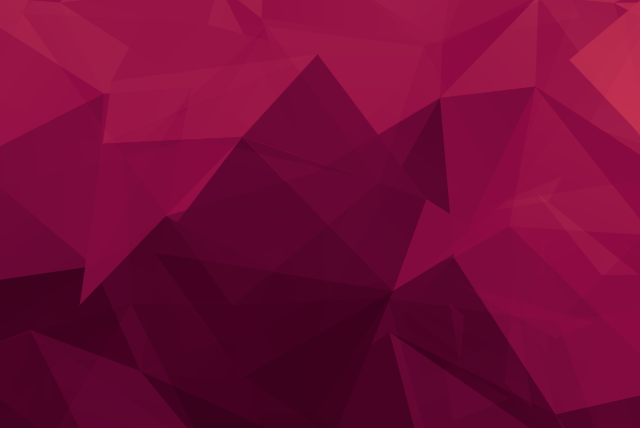
This background is drawn by a WebGL 2 fragment shader. Its source:

```glsl
#version 300 es
precision highp float;
// Low-poly backdrop of crimson and wine facets around a dark central peak.

uniform vec2 u_resolution;
out vec4 outColor;

// Wine to coral ramp, indexed by tone 0..5
const vec3 RAMP[6] = vec3[6](
  vec3(0.27, 0.005, 0.13), vec3(0.37, 0.02, 0.19), vec3(0.49, 0.04, 0.24),
  vec3(0.56, 0.04, 0.26), vec3(0.64, 0.12, 0.29), vec3(0.78, 0.20, 0.32));

vec2 hash22(vec2 p) {
  vec3 h = fract(p.xyx * vec3(0.1031, 0.1030, 0.0973));
  h += dot(h, h.yzx + 33.33);
  return fract((h.xx + h.yz) * h.zy);
}

float cross2(vec2 a, vec2 b) { return a.x * b.y - a.y * b.x; }

float edgeDistance(vec2 p, vec2 a, vec2 b) {
  return cross2(b - a, p - a) / max(length(b - a), 1e-4);
}

// Antialiased coverage of a triangle with either winding
float triangle(vec2 p, vec2 a, vec2 b, vec2 c, float px) {
  float winding = sign(cross2(b - a, c - a));
  float d = min(winding * edgeDistance(p, a, b),
            min(winding * edgeDistance(p, b, c), winding * edgeDistance(p, c, a)));
  return smoothstep(-px, px, d);
}

float glow(vec2 p, vec2 center, float radius) {
  vec2 d = (p - center) / radius;
  return exp(-dot(d, d));
}

// Broad light and shade across the canvas
float lightField(vec2 p) {
  float tone = 0.5 + 2.8 * smoothstep(0.1, 0.95, p.y);
  tone += 0.8 * glow(p, vec2(0.40, 0.85), 0.25) + 1.7 * glow(p, vec2(1.50, 0.92), 0.2);
  tone += 1.5 * glow(p, vec2(1.30, 0.32), 0.25);
  return tone - 0.9 * glow(p, vec2(0.65, 0.20), 0.3) - 0.7 * glow(p, vec2(0.05, 0.40), 0.3);
}

vec2 meshVertex(vec2 cell, float seed) {
  return cell + 0.5 + 0.8 * (hash22(cell + seed) - 0.5);
}

// Weighted tone (x) and weight (y) of one mesh facet
vec2 meshFacet(vec2 q, vec2 a, vec2 b, vec2 c, vec2 id, float freq, float lit, float vary, float px) {
  vec2 center = (a + b + c) / 3.0;
  vec2 rnd = hash22(id) - 0.5;
  float tone = lit * lightField(center / freq) + vary * (2.0 * rnd.x + 0.9 * dot(q - center, rnd.yx));
  float cover = triangle(q, a, b, c, px * freq);
  return vec2(tone * cover, cover);
}

// Jittered triangle mesh; lit scales the light field, vary the random tone
float mesh(vec2 p, float freq, float seed, float lit, float vary, float px) {
  vec2 q = p * freq, sum = vec2(0.0);
  for (int j = -1; j <= 0; j++)
    for (int i = -1; i <= 0; i++) {
      vec2 cell = floor(q) + vec2(i, j);
      vec2 a = meshVertex(cell, seed), b = meshVertex(cell + vec2(1, 0), seed);
      vec2 c = meshVertex(cell + 1.0, seed), d = meshVertex(cell + vec2(0, 1), seed);
      vec2 id = cell + seed + 57.0;
      bool flip = hash22(id + 31.0).x > 0.5;
      sum += meshFacet(q, a, b, flip ? d : c, id, freq, lit, vary, px);
      sum += meshFacet(q, flip ? b : a, c, d, id + 113.0, freq, lit, vary, px);
    }
  return sum.x / max(sum.y, 1e-4);
}

// Lays a large facet over the current tone
float lay(float tone, vec2 p, vec2 a, vec2 b, vec2 c, float facetTone, float px) {
  return mix(tone, facetTone, 0.88 * triangle(p, a, b, c, px));
}

// Scattered translucent shards, narrow = width relative to length
float shards(vec2 p, vec2 low, vec2 high, float narrow, float seed, float px) {
  float tone = 0.0;
  for (int i = 0; i < 9; i++) {
    vec2 key = vec2(float(i) * 7.0 + seed, seed);
    vec2 tip = mix(low, high, hash22(key)), rnd = hash22(key + 19.0);
    float angle = 6.2832 * rnd.x, size = mix(0.15, 0.34, rnd.y);
    vec2 along = size * vec2(cos(angle), sin(angle));
    vec2 side = narrow * vec2(-along.y, along.x);
    float fade = clamp(dot(p - tip, along) / (size * size), 0.0, 1.0);
    float strength = hash22(key + 41.0).x - 0.3;
    tone += strength * (0.4 + 0.6 * fade) * triangle(p, tip, tip + along + side, tip + 0.8 * along - side, px);
  }
  return tone;
}

void main() {
  vec2 p = gl_FragCoord.xy / u_resolution.y;
  float px = 0.8 / u_resolution.y;
  float tone = mesh(p, 3.6, 11.0, 1.0, 0.65, px);

  // Corners of the peak and its neighbours
  vec2 apex = vec2(0.742, 0.873), shoulder = vec2(0.566, 0.68), ridge = vec2(0.996, 0.535);
  vec2 foot = vec2(0.918, 0.32), heel = vec2(0.36, 0.41), toe = vec2(0.186, 0.287);
  vec2 ledge = vec2(0.24, 0.664), brow = vec2(0.26, 0.81), spark = vec2(1.33, 0.86);

  // Lit slopes
  tone = lay(tone, p, brow, apex, vec2(0.35, 0.98), 3.5, px);
  tone = lay(tone, p, ledge, brow, apex, 3.8, px);
  tone = lay(tone, p, ledge, shoulder, apex, 3.7, px);
  tone = lay(tone, p, ledge, shoulder, toe, 2.2, px);
  tone = lay(tone, p, spark, vec2(1.52, 0.66), vec2(1.52, 1.02), 4.8, px);
  tone = lay(tone, p, ridge, foot, vec2(1.13, 0.45), 2.6, px);

  // Shaded peak
  tone = lay(tone, p, apex, shoulder, ridge, 1.3, px);
  tone = lay(tone, p, shoulder, ridge, foot, 1.05, px);
  tone = lay(tone, p, shoulder, heel, foot, 0.55, px);
  tone = lay(tone, p, heel, foot, vec2(0.57, 0.12), 0.1, px);
  tone = lay(tone, p, foot, vec2(0.57, 0.12), vec2(0.78, -0.02), -0.3, px);

  // Translucent overlaps
  tone += mesh(p + 0.37, 2.7, 73.0, 0.0, 0.22, px);
  tone += 0.5 * shards(p, vec2(0.0), vec2(1.5, 1.0), 0.4, 5.0, px);
  tone += 1.1 * shards(p, vec2(0.95, 0.0), vec2(1.5, 0.6), 0.1, 23.0, px);

  // Tone to colour, sinking below the ramp in the deepest shade
  float t = clamp(tone, 0.0, 4.999);
  int k = int(t);
  vec3 color = mix(RAMP[k], RAMP[k + 1], fract(t));
  outColor = vec4(color * (1.0 + 0.3 * clamp(tone, -1.0, 0.0)), 1.0);
}
```
